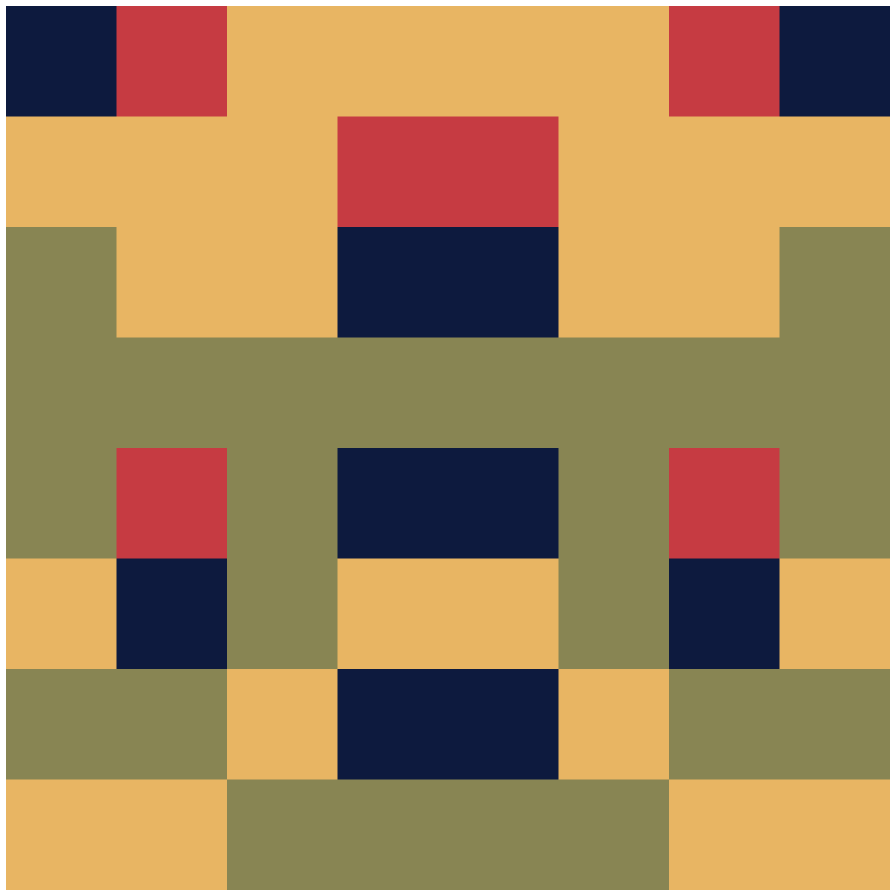
Write a Shadertoy shader that draws this pattern.

```glsl
// Mirrored mosaic of flat square tiles in sand, olive, navy and red with a thin white border.

const vec3 WHITE = vec3(1.0);
const vec3 SAND  = vec3(0.910, 0.710, 0.390);
const vec3 OLIVE = vec3(0.533, 0.522, 0.325);
const vec3 NAVY  = vec3(0.050, 0.100, 0.245);
const vec3 RED   = vec3(0.778, 0.230, 0.260);

const float TILES  = 8.0;     // tiles per side
const float BORDER = 0.0066;  // border width, share of the canvas
const int   SAMPLES = 4;      // edge smoothing samples per axis

// True when the tile lies in the block from first to last, both included.
bool inBlock(vec2 tile, vec2 first, vec2 last) {
    return all(greaterThanEqual(tile, first)) && all(lessThanEqual(tile, last));
}

bool isTile(vec2 tile, float column, float row) {
    return inBlock(tile, vec2(column, row), vec2(column, row));
}

// Colour of a tile; column counts from the outer edge to the middle, row from the top.
vec3 tileColour(vec2 tile) {
    vec3 colour = SAND;

    // Olive: wide band, side posts, inner posts and base steps
    if (inBlock(tile, vec2(0, 3), vec2(3, 4)) ||
        isTile(tile, 0.0, 2.0) ||
        isTile(tile, 2.0, 5.0) ||
        inBlock(tile, vec2(0, 6), vec2(1, 6)) ||
        inBlock(tile, vec2(2, 7), vec2(3, 7))) colour = OLIVE;

    // Navy: every second row of the middle, outer corners and side tiles
    bool middleBar = inBlock(tile, vec2(3, 2), vec2(3, 6)) && mod(tile.y, 2.0) < 0.5;
    if (middleBar || isTile(tile, 0.0, 0.0) || isTile(tile, 1.0, 5.0)) colour = NAVY;

    // Red: accents beside or above navy tiles
    if (isTile(tile, 1.0, 0.0) || isTile(tile, 3.0, 1.0) || isTile(tile, 1.0, 4.0)) colour = RED;

    return colour;
}

// Hard-edged pattern at a canvas position, origin at the lower left.
vec3 pattern(vec2 uv) {
    vec2 grid = (uv - BORDER) / (1.0 - 2.0 * BORDER) * TILES;
    if (any(lessThan(grid, vec2(0.0))) || any(greaterThanEqual(grid, vec2(TILES)))) return WHITE;

    vec2 tile = floor(grid);
    tile.x = min(tile.x, TILES - 1.0 - tile.x);
    tile.y = TILES - 1.0 - tile.y;
    return tileColour(tile);
}

void mainImage(out vec4 fragColor, in vec2 fragCoord) {
    float side = min(iResolution.x, iResolution.y);
    vec2 corner = 0.5 * (iResolution.xy - side);

    // Average a small grid of samples inside the pixel
    vec3 sum = vec3(0.0);
    for (int j = 0; j < SAMPLES; j++) {
        for (int i = 0; i < SAMPLES; i++) {
            vec2 offset = (vec2(i, j) + 0.5) / float(SAMPLES) - 0.5;
            sum += pattern((fragCoord + offset - corner) / side);
        }
    }
    fragColor = vec4(sum / float(SAMPLES * SAMPLES), 1.0);
}
```
